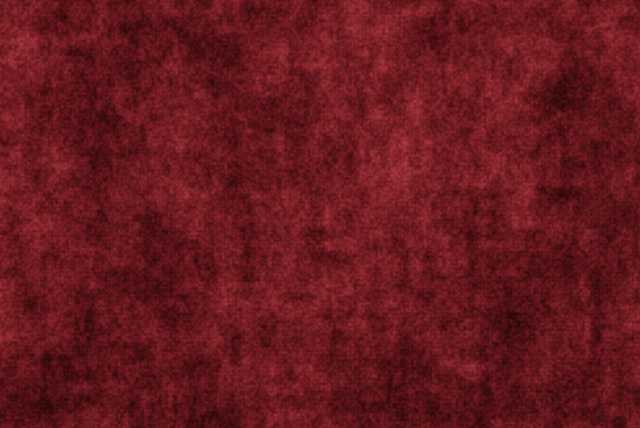
Give the GLSL for this texture, as a Shadertoy shader.

```glsl
// Crushed crimson velvet: worn pale patches, crossed streaks and a fine woven pile.

const float TAU = 6.2831853;

// Colour ramp: shadow plus linear and quadratic response to light
const vec3 SHADOW_RED = vec3(0.26, 0.05, 0.06);
const vec3 LIGHT_SLOPE = vec3(1.0, 0.20, 0.33);
const vec3 LIGHT_CURVE = vec3(0.0, 0.57, 0.35);
const float MEAN_LIGHT = 0.124;
const float LIGHT_SPREAD = 0.076;

vec2 hash2(vec2 cell) {
    vec3 q = fract(cell.xyx * vec3(0.1031, 0.1030, 0.0973));
    q += dot(q, q.yzx + 33.33);
    return fract((q.xx + q.yz) * q.zy);
}

// Smooth lattice noise with zero mean and roughly unit deviation
float softNoise(vec2 p, float seed) {
    vec2 cell = floor(p) + seed;
    vec2 f = fract(p);
    f = f * f * (3.0 - 2.0 * f);
    float low = mix(hash2(cell).x, hash2(cell + vec2(1, 0)).x, f.x);
    float high = mix(hash2(cell + vec2(0, 1)).x, hash2(cell + vec2(1, 1)).x, f.x);
    return (mix(low, high, f.y) - 0.5) / 0.214;
}

// Cellular noise: bright at each tuft centre, dark in the gaps
float tufts(vec2 p, float seed) {
    vec2 cell = floor(p);
    float nearest = 2.0;
    for (int y = -1; y <= 1; y++) {
        for (int x = -1; x <= 1; x++) {
            vec2 neighbour = cell + vec2(x, y);
            vec2 centre = neighbour + hash2(neighbour + seed);
            nearest = min(nearest, distance(p, centre));
        }
    }
    return (0.45 - nearest) / 0.19;
}

// Broad cloudy wear, its axes gently bent by layered sines
float wear(vec2 p) {
    vec2 bent = p + 0.025 * sin(p.yx * vec2(9.0, 11.0) + vec2(0.4, 2.1))
                  + 0.010 * sin(p.yx * vec2(27.0, 23.0));
    float clouds = 0.40 * softNoise(bent * vec2(3.0, 2.6), 11.0)
                 + 0.34 * softNoise(bent * vec2(7.5, 5.5), 37.0)
                 + 0.26 * softNoise(bent * vec2(14.0, 13.0), 53.0);
    return clouds + 0.12 * clouds * abs(clouds);
}

// Brushed marks running along both thread directions
float streaks(vec2 p) {
    return 0.25 * softNoise(p * vec2(38.0, 8.0), 71.0)
         + 0.20 * softNoise(p * vec2(9.0, 42.0), 89.0)
         + 0.15 * softNoise(p * vec2(85.0, 18.0), 97.0);
}

// Mottled pile, finest grain and a faint thread grid
float pile(vec2 p) {
    float mottle = 0.30 * softNoise(p * 33.0, 113.0)
                 + 0.32 * softNoise(p * vec2(78.0, 72.0), 131.0);
    float grain = 0.30 * tufts(p * 105.0, 149.0)
                + 0.36 * softNoise(p * 165.0, 167.0);
    vec2 thread = sin(TAU * p * vec2(112.0, 104.0));
    return mottle + grain + 0.09 * (thread.x + thread.y);
}

vec3 velvet(float tone) {
    float light = clamp(MEAN_LIGHT + LIGHT_SPREAD * tone, -0.10, 0.42);
    return SHADOW_RED + LIGHT_SLOPE * light + LIGHT_CURVE * light * light;
}

void mainImage(out vec4 fragColor, in vec2 fragCoord) {
    vec2 p = fragCoord / iResolution.y;
    float crease = exp(-pow((p.y - 0.055) / 0.035, 2.0));
    float tone = wear(p) + streaks(p) + pile(p) - 0.45 * crease;
    fragColor = vec4(velvet(tone), 1.0);
}
```
